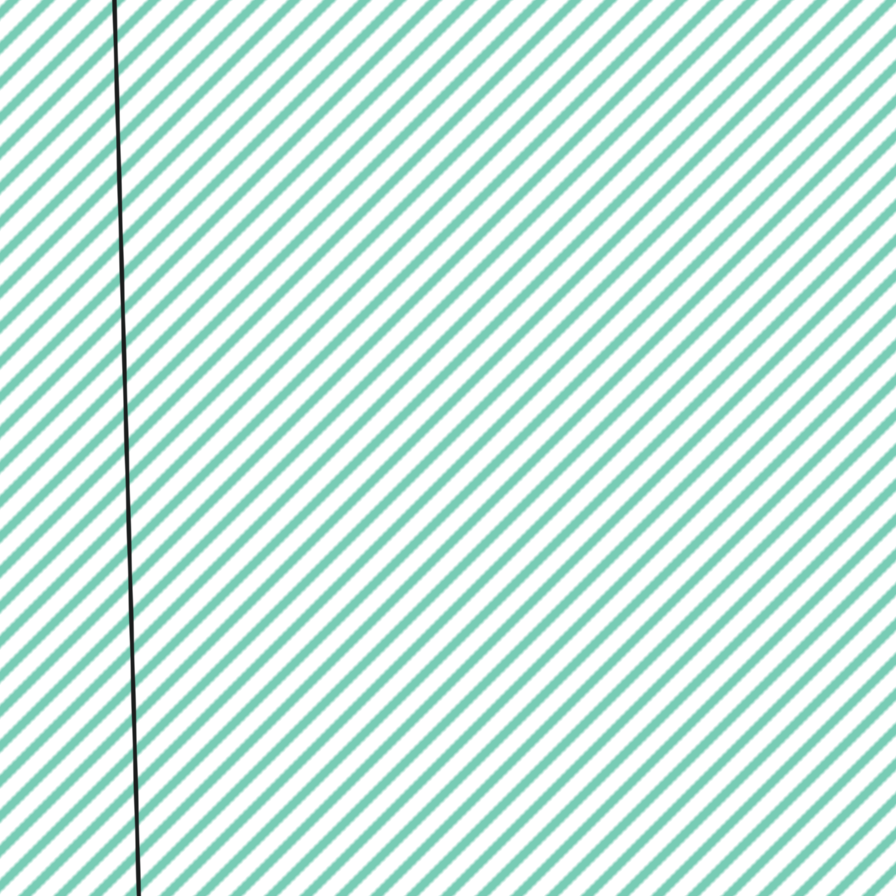
Write a Shadertoy shader that draws this pattern.

```glsl
// Soft mint diagonal stripes on white, crossed by one thin, slightly leaning dark line.

// Coverage of a band of the given half width, with a soft edge.
float band(float dist, float halfWidth, float soft) {
    return 1.0 - smoothstep(halfWidth - soft, halfWidth + soft, dist);
}

// Rising stripes, 25.5 repeats across and slightly more down.
float stripes(vec2 uv, float pixel) {
    float phase = (uv.x + 1.0066 * (1.0 - uv.y) - 0.015) * 25.5;
    float dist = abs(fract(phase + 0.5) - 0.5);

    // Faint beading along the stripe edges
    float bead = 0.008 * sin((uv.x + uv.y) * 620.0);
    return band(dist, 0.185 + bead, max(0.085, 25.5 * pixel));
}

// Thin line leaning left towards the top, with a little unevenness in weight.
float leaningLine(vec2 uv, float pixel) {
    float dist = abs(uv.x - 0.155 + 0.0273 * uv.y);
    float halfWidth = 0.0023 + 0.0002 * sin(uv.y * 65.0);
    return band(dist, halfWidth, max(0.0012, 0.7 * pixel));
}

void mainImage(out vec4 fragColor, in vec2 fragCoord) {
    vec2 uv = fragCoord / iResolution.xy;
    float pixel = 1.0 / min(iResolution.x, iResolution.y);

    vec3 mint = vec3(0.47, 0.80, 0.71);
    vec3 ink = vec3(0.10, 0.11, 0.11);

    vec3 color = mix(vec3(1.0), mint, stripes(uv, pixel));
    color = mix(color, ink, leaningLine(uv, pixel));
    fragColor = vec4(color, 1.0);
}
```
